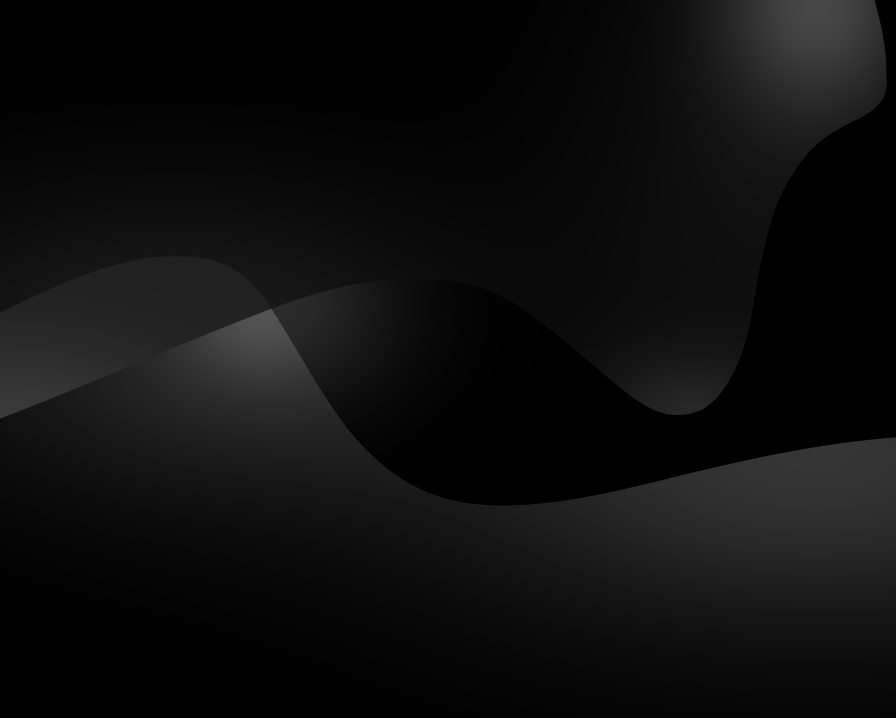
A WebGL 1 fragment shader for this background:

```glsl
precision highp float;
// Dark satin waves: two smooth curves cross and split the canvas into four
// sheets, each lit by soft elliptical glows on black. The curves are chains
// of cubic Hermite spans; lengths are in canvas heights.

uniform vec2 u_resolution;

#define TINT vec3(1.0, 0.985, 1.0)
#define HAZE_LIGHT 0.11
#define LOBE_LIGHT 0.25
#define FOLD_LIGHT 0.13
#define BAND_LIGHT 0.13
#define CREST_LIGHT 0.20
#define FLOOR_LIGHT 0.21
#define SHADE_LIGHT 0.17

// Knots are (position, value, slope); curves return (value, slope).
vec2 startLine(float x, vec3 a) {
  return vec2(a.y + a.z * (x - a.x), a.z);
}

// Replaces the earlier part of a curve from knot a on, straight past knot b.
vec2 span(vec2 earlier, float x, vec3 a, vec3 b) {
  float w = b.x - a.x;
  float t = clamp((x - a.x) / w, 0.0, 1.0);
  float rise = b.y - a.y;
  float c2 = 3.0 * rise - w * (2.0 * a.z + b.z);
  float c3 = w * (a.z + b.z) - 2.0 * rise;
  float value = a.y + t * (w * a.z + t * (c2 + t * c3));
  float slope = a.z + t * (2.0 * c2 + 3.0 * t * c3) / w;
  value += slope * (x - a.x - t * w);
  return x < a.x ? earlier : vec2(value, slope);
}

// Hump on the left, valley in the middle, gentle rise to the right.
vec2 lowWave(float x) {
  vec3 a = vec3(0.0, 0.565, 0.47);
  vec3 b = vec3(0.241, 0.643, 0.0);
  vec3 c = vec3(0.378, 0.570, -1.55);
  vec3 d = vec3(0.489, 0.397, -1.2);
  vec3 e = vec3(0.700, 0.296, 0.0);
  vec3 f = vec3(0.945, 0.337, 0.245);
  vec3 g = vec3(1.251, 0.391, 0.07);
  vec2 r = span(startLine(x, a), x, a, b);
  r = span(r, x, b, c);
  r = span(r, x, c, d);
  r = span(r, x, d, e);
  r = span(r, x, e, f);
  return span(r, x, f, g);
}

// Long climb, broad crest, then a dip under the right lobe.
vec2 highWave(float x) {
  vec3 a = vec3(0.0, 0.417, 0.38);
  vec3 b = vec3(0.378, 0.570, 0.38);
  vec3 c = vec3(0.575, 0.612, 0.0);
  vec3 d = vec3(0.717, 0.577, -0.62);
  vec3 e = vec3(0.814, 0.502, -0.8);
  vec3 f = vec3(0.941, 0.422, 0.0);
  vec3 g = vec3(1.013, 0.466, 1.61);
  vec2 r = span(startLine(x, a), x, a, b);
  r = span(r, x, b, c);
  r = span(r, x, c, d);
  r = span(r, x, d, e);
  r = span(r, x, e, f);
  return span(r, x, f, g);
}

// Steep right side of the lobe, x as a function of y.
vec2 lobeEdge(float y) {
  vec3 a = vec3(0.466, 1.013, 0.62);
  vec3 b = vec3(0.630, 1.059, 0.22);
  vec3 c = vec3(0.785, 1.124, 0.85);
  vec3 d = vec3(0.818, 1.164, 1.7);
  vec3 e = vec3(0.845, 1.213, 1.4);
  vec3 f = vec3(0.902, 1.2345, 0.0);
  vec3 g = vec3(1.0, 1.218, -0.27);
  vec2 r = span(startLine(y, a), y, a, b);
  r = span(r, y, b, c);
  r = span(r, y, c, d);
  r = span(r, y, d, e);
  r = span(r, y, e, f);
  return span(r, y, f, g);
}

// Approximate signed distance from a curve, positive above its value.
float distanceAbove(float v, vec2 curve) {
  return (v - curve.x) / sqrt(1.0 + curve.y * curve.y);
}

float cover(float d) {
  return clamp(d * u_resolution.y + 0.5, 0.0, 1.0);
}

float glow(vec2 p, vec2 center, vec2 radius) {
  vec2 d = (p - center) / radius;
  return exp(-dot(d, d));
}

void main() {
  vec2 p = gl_FragCoord.xy / u_resolution.y;

  // Sheet masks
  float aboveLow = cover(distanceAbove(p.y, lowWave(p.x)));
  float insideHigh = cover(min(distanceAbove(p.y, highWave(p.x)),
                               -distanceAbove(p.x, lobeEdge(p.y))));

  // Light on each sheet
  float backdrop = HAZE_LIGHT * glow(p, vec2(0.24, 0.53), vec2(0.42, 0.21))
    + LOBE_LIGHT * glow(p, vec2(1.14, 1.0), vec2(0.14, 0.16))
    + 0.06 * glow(p, vec2(1.07, 0.72), vec2(0.28, 0.38))
    + FOLD_LIGHT * glow(p, vec2(0.96, 0.405), vec2(0.14, 0.10));
  float band = BAND_LIGHT + 0.10 * glow(p, vec2(0.0, 0.414), vec2(0.24, 0.11));
  float ground = CREST_LIGHT * glow(p, vec2(0.37, 0.577), vec2(0.13, 0.10))
    + 0.14 * glow(p, vec2(0.31, 0.495), vec2(0.39, 0.195))
    + FLOOR_LIGHT * glow(p, vec2(1.14, 0.365), vec2(0.52, 0.24));
  float shade = SHADE_LIGHT * glow(p, vec2(0.383, 0.573), vec2(0.175, 0.14));

  float light = mix(mix(ground, band, insideHigh),
                    mix(shade, backdrop, insideHigh), aboveLow);
  gl_FragColor = vec4(light * TINT, 1.0);
}
```
